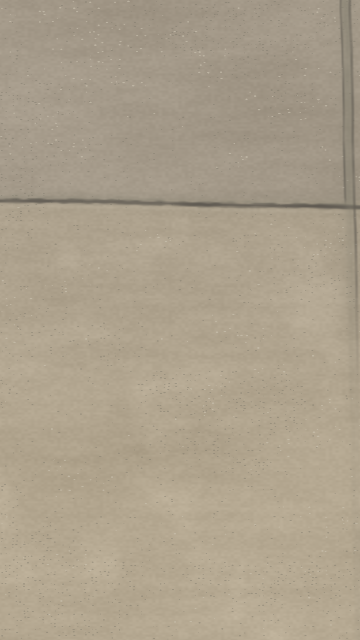
This texture is drawn by a Shadertoy shader. Its source:

```glsl
// Worn concrete slabs with a dark horizontal joint, a double vertical joint, pits and pale flecks.
#define SLAB_SIZE vec2(1.35, 1.45)
#define JOINT_AT vec2(0.972, 1.212)
#define JOINT_WIDTH 0.0055
#define RAIL_GAP 0.0125
#define TILT 0.018
#define PIT_GRID 95.0
#define PIT_AMOUNT 0.20
#define FLECK_AMOUNT 0.035
#define WARM vec3(0.70, 0.65, 0.56)
#define COOL vec3(0.62, 0.58, 0.52)
#define SHADE vec3(0.53, 0.51, 0.45)
#define DARK vec3(0.36, 0.34, 0.31)

float hash(vec2 p) {
    vec3 q = fract(vec3(p.xyx) * 0.1031);
    q += dot(q, q.yzx + 33.33);
    return fract((q.x + q.y) * q.z);
}

float noise(vec2 p) {
    vec2 i = floor(p), f = fract(p);
    f = f * f * (3.0 - 2.0 * f);
    return mix(mix(hash(i), hash(i + vec2(1, 0)), f.x),
               mix(hash(i + vec2(0, 1)), hash(i + vec2(1, 1)), f.x), f.y);
}

float fbm(vec2 p) {
    float sum = 0.0, gain = 0.5;
    for (int i = 0; i < 5; i++) {
        sum += gain * noise(p);
        p = p * 2.03 + 17.1;
        gain *= 0.5;
    }
    return sum;
}

// Soft-edged line of the given half width.
float line(float d, float halfWidth, float soft) {
    return 1.0 - smoothstep(halfWidth - soft, halfWidth + soft, abs(d));
}

// One randomly placed speck in each grid cell.
float specks(vec2 p, float amount, float seed, float soft) {
    vec2 cell = floor(p);
    float pick = hash(cell + seed);
    vec2 center = 0.3 + 0.4 * vec2(hash(cell + seed + 7.3), hash(cell + seed + 19.7));
    float radius = mix(0.10, 0.24, hash(cell + seed + 31.1));
    float d = length((fract(p) - center) * vec2(0.8, 1.1));
    return step(pick, amount) * (1.0 - smoothstep(radius - soft, radius + soft, d));
}

void mainImage(out vec4 fragColor, in vec2 fragCoord) {
    vec2 p = fragCoord / iResolution.x;
    float px = 1.0 / iResolution.x;

    // Signed distances to the nearest slab joints, slightly tilted and uneven.
    vec2 d = p - JOINT_AT;
    d.y += TILT * (p.x - 0.5) + 0.005 * (noise(vec2(p.x * 7.0, 3.0)) - 0.5);
    d.x += 0.022 * (p.y - JOINT_AT.y) + 0.003 * (noise(vec2(p.y * 8.0, 9.0)) - 0.5);
    vec2 slab = floor(d / SLAB_SIZE);
    d -= SLAB_SIZE * round(d / SLAB_SIZE);

    // Slab tone: cooler above the joint, warming downward, with stains and streaks.
    float upper = smoothstep(-0.01, 0.02, p.y - JOINT_AT.y);
    float cool = mix(0.34 * smoothstep(0.35, 1.2, p.y), 0.88, upper);
    vec3 col = mix(WARM, COOL, cool);
    col += 0.015 * (hash(slab + 4.0) - 0.5);
    col += 0.075 * (fbm(p * vec2(2.5, 4.0) + 3.0) - 0.48);
    col += 0.045 * (fbm(p * vec2(5.0, 38.0)) - 0.48);
    col += 0.030 * (noise(p * vec2(110.0, 170.0)) - 0.5);
    col += 0.035 * smoothstep(0.55, 0.8, fbm(p * 4.5 + 41.0)) * (1.0 - upper);

    // Pits gather in patches; flecks are few and bright.
    float soft = PIT_GRID * px * 0.45;
    vec2 grid = p * PIT_GRID * vec2(1.0, 1.25);
    float patches = smoothstep(0.42, 0.68, fbm(p * vec2(4.0, 6.0) + 11.0));
    float pits = specks(grid, PIT_AMOUNT * (0.2 + patches), 2.0, soft);
    col = mix(col, SHADE * 0.9, 0.42 * pits);
    float bright = smoothstep(0.52, 0.70, fbm(p * vec2(5.0, 9.0) + 60.0));
    float flecks = specks(grid * 0.9, FLECK_AMOUNT * (0.1 + 3.0 * bright), 53.0, soft);
    col = mix(col, vec3(0.80, 0.77, 0.70), 0.6 * flecks);

    // Horizontal joint: soft grime above, pale lip below, ragged dark core.
    float rag = noise(vec2(p.x * 45.0, p.y * 160.0));
    float grime = exp(-abs(d.y - 0.006) * 85.0);
    col = mix(col, SHADE, 0.55 * grime * (0.5 + rag));
    col += 0.025 * line(d.y + 0.014, 0.004, 0.005);
    float core = line(d.y, JOINT_WIDTH * (0.65 + 0.6 * rag), px + 0.002);
    col = mix(col, DARK, core * (0.68 + 0.3 * noise(vec2(p.x * 9.0, 5.0))));

    // Vertical joint: grey band between two rails, fading out below the crossing.
    float below = smoothstep(0.65, 1.15, p.y);
    float wear = 0.6 + 0.5 * noise(vec2(p.x * 120.0, p.y * 28.0));
    float band = line(d.x, RAIL_GAP, px + 0.003) * mix(0.12, 0.55, upper);
    float leftRail = line(d.x + RAIL_GAP, 0.0028, px + 0.001) * upper;
    float rightRail = line(d.x - RAIL_GAP, 0.0036, px + 0.001) * below;
    col = mix(col, SHADE, band * wear);
    col = mix(col, DARK, 0.62 * max(leftRail, rightRail) * wear);
    col = mix(col, SHADE, 0.3 * below * exp(-abs(d.x) * 45.0));

    fragColor = vec4(clamp(col, 0.0, 1.0), 1.0);
}
```
